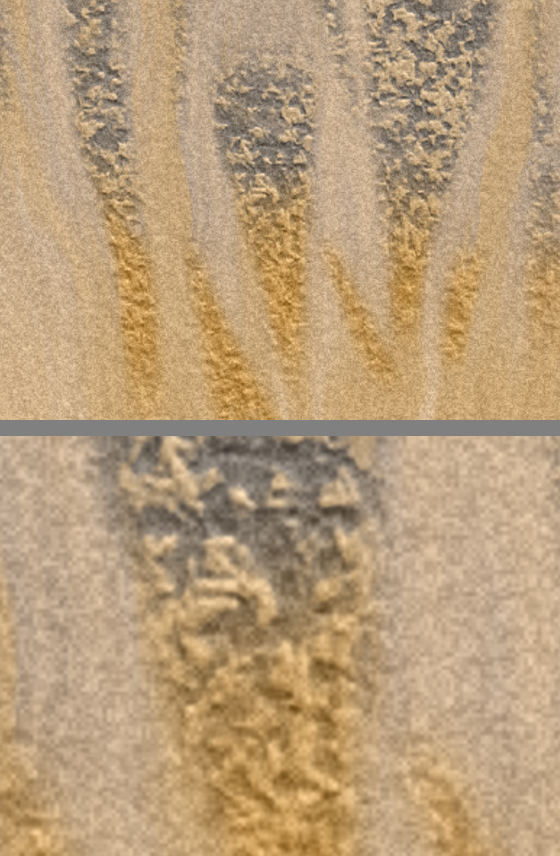
Top: the whole. Bottom: its middle third, enlarged.
Reproduce this texture procedurally as a Shadertoy shader.

```glsl
// Wet sand with rills: smooth pale streams run between rough, tapering tongues.
// Tongues are curved strips, dark grey at the top and ochre at the foot; warped
// streaks, lit bumps and fine grain are layered from value noise.
#define STREAK_FREQ 15.0
#define BUMP_FREQ 58.0
#define GRAIN_FREQ 290.0
#define GRAIN_GAIN 0.22
#define RELIEF_GAIN 0.50
#define EDGE_WOBBLE 0.035
#define CONVERGENCE 0.70

const int TONGUES = 10;

// Centre x at top and foot, half width at top and foot
const vec4 strip[TONGUES] = vec4[](
    vec4(0.19, 0.37, 0.075, 0.045), vec4(0.62, 0.70, 0.130, 0.035),
    vec4(1.04, 0.95, 0.160, 0.035), vec4(1.12, 1.07, 0.045, 0.035),
    vec4(0.45, 0.63, 0.025, 0.085), vec4(0.77, 0.93, 0.030, 0.040),
    vec4(1.27, 1.32, 0.020, 0.060), vec4(0.41, 0.44, 0.030, 0.015),
    vec4(0.75, 0.87, 0.035, 0.020), vec4(0.00, 0.02, 0.025, 0.015));

// Upper end, lower end, strength
const vec3 span[TONGUES] = vec3[](
    vec3(1.20, -0.10, 0.90), vec3(0.95, 0.02, 1.00),
    vec3(1.20, 0.06, 1.00), vec3(0.44, 0.10, 0.85),
    vec3(0.50, -0.20, 0.90), vec3(0.46, 0.04, 0.75),
    vec3(1.20, 0.08, 0.65), vec3(1.20, 0.58, 0.60),
    vec3(1.20, 0.62, 0.75), vec3(1.00, 0.70, 0.65));

float hash(vec2 cell) {
    vec3 q = fract(vec3(cell.xyx) * 0.1031);
    q += dot(q, q.yzx + 33.33);
    return fract((q.x + q.y) * q.z);
}

float noise(vec2 p) {
    vec2 cell = floor(p), f = fract(p);
    f = f * f * (3.0 - 2.0 * f);
    return mix(mix(hash(cell), hash(cell + vec2(1, 0)), f.x),
               mix(hash(cell + vec2(0, 1)), hash(cell + vec2(1, 1)), f.x), f.y);
}

float fbm(vec2 p) {
    float sum = 0.0, gain = 0.5;
    for (int i = 0; i < 4; i++) {
        sum += gain * noise(p);
        p = mat2(1.6, 1.2, -1.2, 1.6) * p + 7.3;
        gain *= 0.5;
    }
    return sum / 0.9375;
}

float bumps(vec2 p) {
    p += 0.009 * vec2(noise(p * 45.0), noise(p * 45.0 + 19.0));
    return 0.65 * noise(p * BUMP_FREQ) + 0.35 * noise(p * BUMP_FREQ * 2.1 + 5.0);
}

// x: roughness inside the tongues, y: pale rim beside them
vec2 tongues(vec2 p) {
    float rough = 0.0, rim = 0.0;
    for (int i = 0; i < TONGUES; i++) {
        vec4 s = strip[i];
        vec3 e = span[i];
        float t = clamp((p.y - e.y) / (e.x - e.y), 0.0, 1.0);
        float centre = mix(s.y, s.x, smoothstep(-0.1, 1.1, t));
        float halfWidth = mix(s.w, s.z, smoothstep(0.1, 0.85, t));
        float ends = smoothstep(0.0, 0.25, t) * smoothstep(1.0, 0.78, t);
        float d = abs(p.x - centre) - halfWidth;
        rough = max(rough, e.z * ends * smoothstep(0.022, -0.035, d));
        float offset = (d - 0.032) / 0.022;
        rim = max(rim, e.z * ends * exp(-offset * offset));
    }
    return vec2(rough, rim * (1.0 - rough));
}

void mainImage(out vec4 fragColor, in vec2 fragCoord) {
    vec2 p = fragCoord / iResolution.y;

    // Flow coordinates: streaks lean inward as they descend
    vec2 wobble = vec2(fbm(p * vec2(5.0, 3.0)), fbm(p * 4.0 + 31.0)) - 0.5;
    float across = (p.x - 0.72) / mix(CONVERGENCE, 1.0, p.y) + 0.12 * wobble.x;
    float streak = fbm(vec2(across * STREAK_FREQ, p.y * 1.3 + 4.0));
    float fineStreak = noise(vec2(across * 55.0, p.y * 3.0));

    // Smooth sand, greyer above and yellower below
    vec3 mauve = vec3(0.70, 0.615, 0.53), pale = vec3(0.83, 0.72, 0.59);
    vec3 tan1 = vec3(0.78, 0.64, 0.44), ochre = vec3(0.755, 0.565, 0.28);
    vec3 slate = vec3(0.46, 0.43, 0.40);
    vec3 color = mix(tan1 + 0.015, mauve + 0.02, smoothstep(-0.05, 0.60, p.y));
    color = mix(color, tan1, 0.75 * smoothstep(0.48, 0.68, streak));
    color = mix(color, pale, 0.65 * smoothstep(0.50, 0.28, streak));
    float leftBank = smoothstep(0.32, 0.05, p.x) * smoothstep(0.85, 0.4, p.y);
    color = mix(color, pale, 0.55 * leftBank);
    color += 0.045 * (fineStreak - 0.5);

    // Rough tongues with a speckled mix of dark and light grains
    vec2 band = tongues(p + EDGE_WOBBLE * wobble);
    float rough = band.x * smoothstep(0.15, 0.55, fbm(p * 11.0 + 3.0) + 0.12);
    float height = bumps(p);
    float speckle = smoothstep(0.38, 0.72, height + 0.35 * (fbm(p * 7.0 + 50.0) - 0.5));
    vec3 upper = mix(slate, vec3(0.77, 0.66, 0.51), speckle);
    vec3 lower = mix(ochre - 0.05, ochre + 0.05, speckle);
    vec3 coarse = mix(lower, upper, smoothstep(0.28, 0.68, p.y + 0.25 * wobble.y));
    color = mix(color, coarse, 0.92 * rough);
    color = mix(color, mix(tan1, pale, 0.5 + 0.5 * p.y), 0.35 * band.y);

    // Bumps lit from above, then fine grain
    float relief = height - bumps(p + vec2(0.002, 0.005));
    color += RELIEF_GAIN * relief * mix(0.22, 1.0, rough);
    float grain = 0.6 * noise(p * GRAIN_FREQ) + 0.4 * noise(p.yx * GRAIN_FREQ * 0.53 + 9.0);
    color += GRAIN_GAIN * (grain - 0.5) * vec3(1.0, 0.98, 0.92);

    fragColor = vec4(clamp(color, 0.0, 1.0), 1.0);
}
```
